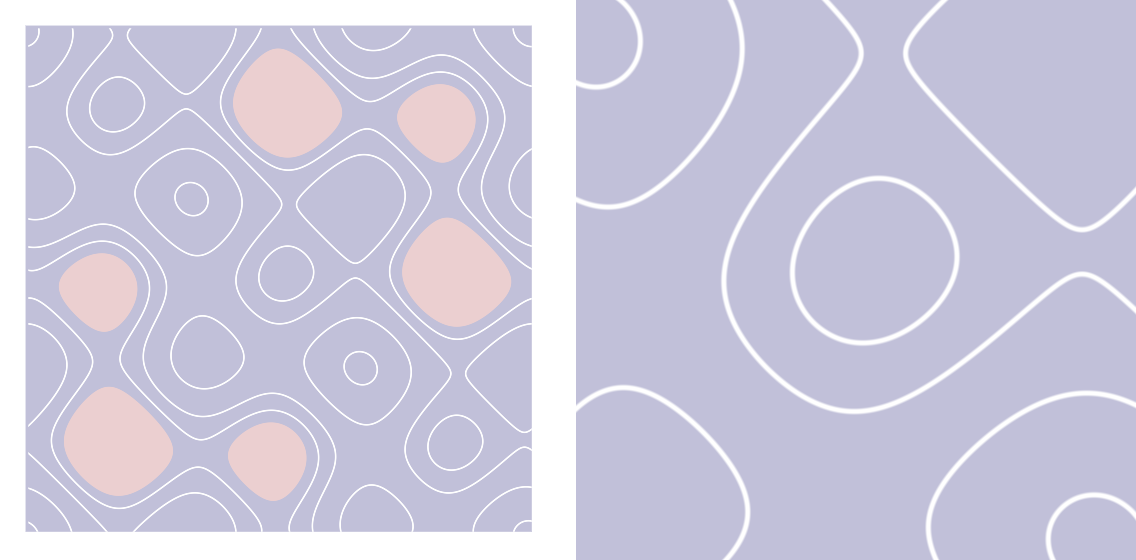
Left, the full canvas; right, a detail of the centre.
Write a three.js fragment shader that draws this pattern.

```glsl
// Contour map on a lilac panel inside a white margin, with the highest hills filled pink.
// The height is a wavy grid of hills and hollows plus one broad diagonal swell;
// dividing by its exact gradient turns height into distance for even line widths.

varying vec2 vUv;

const float PI = 3.14159265;

// Colours
const vec3 WHITE = vec3(1.0);
const vec3 LILAC = vec3(0.755, 0.752, 0.85);
const vec3 PINK  = vec3(0.92, 0.81, 0.815);

// Layout, in canvas units
const vec2 PANEL_MIN = vec2(0.0456, 0.0505);
const vec2 PANEL_MAX = vec2(0.9495, 0.9544);
const float LINE_INSET = 0.005;     // lines stop short of the left and top edges
const float HALF_LINE  = 0.0015;
const float SOFT       = 0.0009;    // half width of the smoothed edges

// Height field
const float CELL        = 0.302;    // spacing of neighbouring hills
const float SHIFT       = 0.31;     // slides the hills along the diagonal
const float SWELL       = 0.5;      // strength of the broad swell
const float SWELL_PHASE = 1.262;
const float SWELL_FREQ  = 2.0 * PI / 3.0;  // three cells per swell

// Heights of the lines, and the height above which hills are filled
const vec4 LINE_LEVELS = vec4(-1.35, -0.675, -0.03, 0.37);
const float FILL_LEVEL = 0.65;

// Returns the height in x and the length of its gradient in y.
vec2 terrain(vec2 p) {
  float across = (p.x + p.y - 1.0) / CELL;
  float along  = (p.x - p.y + 1.0) / CELL - SHIFT;
  vec2 a = PI * vec2(across, along);
  vec2 c = cos(a);
  vec2 s = sin(a);
  float swellAngle = SWELL_FREQ * (across - SWELL_PHASE);

  float height = SWELL * cos(swellAngle) - c.x * c.y;
  vec2 slope = PI * vec2(s.x * c.y, c.x * s.y);
  slope.x -= SWELL * SWELL_FREQ * sin(swellAngle);
  return vec2(height, max(length(slope) * sqrt(2.0) / CELL, 0.001));
}

// Smooth mask of the rectangle between two corners
float box(vec2 p, vec2 lo, vec2 hi) {
  vec2 inside = min(p - lo, hi - p);
  return smoothstep(-SOFT, SOFT, min(inside.x, inside.y));
}

void main() {
  vec2 land = terrain(vUv);

  // Filled hilltops
  float hill = smoothstep(-SOFT, SOFT, (land.x - FILL_LEVEL) / land.y);
  vec3 color = mix(LILAC, PINK, hill);

  // Contour lines: distance to the nearest of the levels
  vec4 gaps = abs(vec4(land.x) - LINE_LEVELS) / land.y;
  float nearest = min(min(gaps.x, gaps.y), min(gaps.z, gaps.w));
  float line = 1.0 - smoothstep(HALF_LINE - SOFT, HALF_LINE + SOFT, nearest);
  line *= box(vUv, PANEL_MIN + vec2(LINE_INSET, 0.0), PANEL_MAX - vec2(0.0, LINE_INSET));
  color = mix(color, WHITE, line);

  // White margin, which also closes the tile on every side
  color = mix(WHITE, color, box(vUv, PANEL_MIN, PANEL_MAX));
  gl_FragColor = vec4(color, 1.0);
}
```
